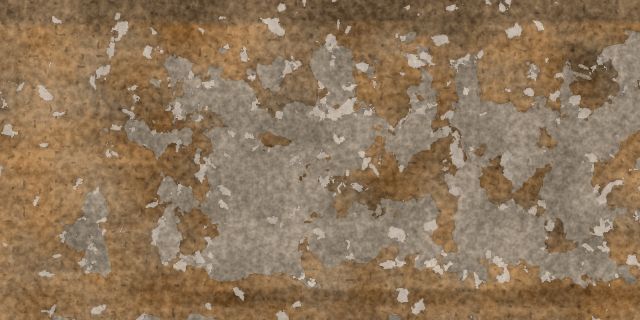
A Shadertoy shader for this texture:

```glsl
// Weathered ochre wall with peeling paint, bare grey plaster and pale flakes.
#define BROWN_DARK  vec3(0.375, 0.295, 0.205)
#define BROWN_LIGHT vec3(0.655, 0.535, 0.400)
#define RUST_TINT   vec3(0.035, -0.010, -0.055)
#define GREY_DARK   vec3(0.450, 0.405, 0.345)
#define GREY_LIGHT  vec3(0.670, 0.610, 0.540)
#define PALE        vec3(0.725, 0.675, 0.620)
#define PATCH_SCALE 6.5
#define PATCH_BIAS  0.035
#define FLAKE_CELLS 13.0
#define FLAKE_SHARE 0.32
#define GRAIN       1.0

vec2 hash2(vec2 p) {
    vec3 q = fract(p.xyx * vec3(0.1031, 0.1030, 0.0973));
    q += dot(q, q.yzx + 33.33);
    return fract((q.xx + q.yz) * q.zy);
}

float cornerSlope(vec2 cell, vec2 offset) {
    float angle = 6.2832 * hash2(cell).x;
    return dot(vec2(cos(angle), sin(angle)), offset);
}

float gradientNoise(vec2 p) {
    vec2 i = floor(p), f = fract(p);
    vec2 u = f * f * f * (f * (f * 6.0 - 15.0) + 10.0);
    vec2 e = vec2(1.0, 0.0);
    return mix(mix(cornerSlope(i, f), cornerSlope(i + e, f - e), u.x),
               mix(cornerSlope(i + e.yx, f - e.yx), cornerSlope(i + 1.0, f - 1.0), u.x), u.y);
}

float fbm(vec2 p) {
    float sum = 0.0, amp = 0.5;
    for (int i = 0; i < 5; i++) {
        sum += amp * gradientNoise(p);
        p = mat2(1.6, 1.2, -1.2, 1.6) * p + 17.3;
        amp *= 0.52;
    }
    return sum;
}

float edge(float field) {
    float w = max(fwidth(field) * 0.7, 0.002);
    return smoothstep(-w, w, field);
}

float boxDistance(vec2 p, vec2 halfSize) {
    vec2 d = abs(p) - halfSize;
    return length(max(d, 0.0)) + min(max(d.x, d.y), 0.0);
}

// Where plaster shows: positive inside bare patches
float plasterField(vec2 p) {
    float drift = gradientNoise(p * 2.3 + 4.0);
    float zone = smoothstep(0.20, 0.55, p.x + 0.25 * drift)
               * smoothstep(0.06, 0.19, p.y)
               * (1.0 - smoothstep(0.74, 0.95, p.y + 0.10 * drift));
    vec2 warp = vec2(gradientNoise(p * 11.0), gradientNoise(p * 11.0 + 31.0));
    float block = boxDistance(p - vec2(0.81, 0.31) + 0.03 * warp, vec2(0.13, 0.19));
    float bias = mix(-0.34, PATCH_BIAS, zone)
               + 0.26 * smoothstep(0.05, -0.04, block)
               + 0.22 * smoothstep(0.045, 0.0, p.y);
    return fbm((p + 0.025 * warp) * PATCH_SCALE + 2.7) + bias;
}

// Scattered ragged chips, positive inside
float flakeField(vec2 p) {
    vec2 ragged = vec2(fbm(p * 24.0), fbm(p * 24.0 + 51.0));
    vec2 q = (p + 0.045 * ragged) * FLAKE_CELLS;
    vec2 base = floor(q);
    float field = -1.0;
    for (int y = -1; y <= 1; y++)
    for (int x = -1; x <= 1; x++) {
        vec2 cell = base + vec2(x, y);
        vec2 shape = hash2(cell + 71.0);
        vec2 d = q - cell - hash2(cell);
        float turn = 6.2832 * shape.y;
        d = mat2(cos(turn), sin(turn), -sin(turn), cos(turn)) * d;
        float size = mix(0.08, 0.28, shape.x / FLAKE_SHARE);
        if (shape.x < FLAKE_SHARE) field = max(field, size - length(d * vec2(0.8, 1.3)));
    }
    return field;
}

void mainImage(out vec4 fragColor, in vec2 fragCoord) {
    vec2 p = fragCoord / iResolution.y;
    float fine = fbm(p * 45.0);
    float speckle = gradientNoise(p * 110.0);
    float broad = fbm(p * 3.2 + 9.0);

    // Stained paint with horizontal streaks and darker ledges
    float streak = fbm(p * vec2(3.0, 17.0) + 40.0);
    float wobble = 0.035 * streak;
    float topLedge = smoothstep(0.915, 0.94, p.y + wobble);
    float lowLedge = smoothstep(0.035, 0.06, p.y + wobble)
                   * (1.0 - smoothstep(0.085, 0.11, p.y + wobble)) * smoothstep(0.3, 0.7, p.x);
    float tone = 0.51 + 1.15 * broad + 0.6 * streak + GRAIN * (1.1 * fine + 0.12 * speckle);
    tone += 0.17 * (1.0 - smoothstep(0.15, 0.6, p.x)) - 0.30 * topLedge - 0.32 * lowLedge;
    vec3 color = mix(BROWN_DARK, BROWN_LIGHT, clamp(tone, -0.3, 1.15));
    color += RUST_TINT * (0.45 + 2.5 * fbm(p * 5.0 + 77.0)) * (1.0 - topLedge);
    color *= 1.0 - 0.22 * smoothstep(0.28, 0.5, gradientNoise(p * 60.0 + 5.0));

    // Grey plaster with a thin shadow around its broken rim
    float plaster = plasterField(p);
    color *= 1.0 - 0.13 * smoothstep(-0.05, 0.0, plaster);
    float greyTone = 0.52 + 1.0 * fbm(p * 6.0 + 23.0) + GRAIN * (1.2 * fine + 0.30 * speckle);
    vec3 grey = mix(GREY_DARK, GREY_LIGHT, clamp(greyTone, -0.2, 1.2));
    color = mix(color, grey, edge(plaster));

    // Pale remnants along the rims, then loose chips
    float remnant = fbm(p * 13.0 + 60.0) - 0.13 - 0.9 * abs(plaster - 0.01);
    float chip = flakeField(p) - 0.10 * smoothstep(0.0, 0.12, plaster);
    float pale = max(edge(remnant), edge(chip));
    float shade = max(smoothstep(-0.04, 0.0, remnant), smoothstep(-0.10, 0.0, chip));
    color *= 1.0 - 0.10 * shade;
    vec3 paleColor = PALE * (1.0 + 0.28 * broad + GRAIN * (0.22 * fine + 0.05 * speckle));
    color = mix(color, paleColor, pale);

    fragColor = vec4(clamp(color, 0.0, 1.0), 1.0);
}
```
